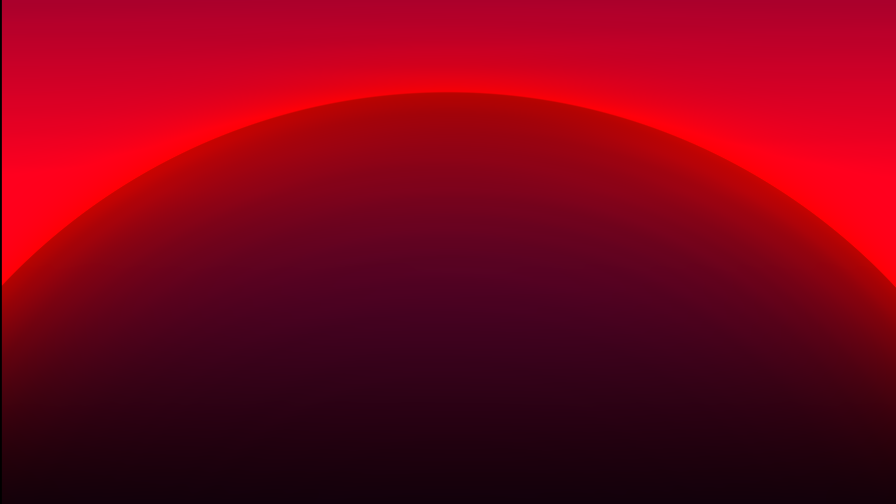
A WebGL 2 fragment shader for this background:

```glsl
#version 300 es
precision highp float;

#define RADIUS 1.214
#define CENTER_Y -0.397
#define SKY_TOP vec3(0.665, 0.0, 0.172)
#define SKY_LOW vec3(1.0, 0.0, 0.125)
#define BODY_LOW vec3(0.07, 0.003, 0.045)
#define BODY_HIGH vec3(0.37, 0.012, 0.15)
#define RIM_RED 0.43
#define RIM_DEPTH 0.15
#define HALO_RED 0.14
#define HALO_WIDTH 0.05
#define STREAK_AMOUNT 0.018
#define BORDER_WIDTH 0.0035

uniform vec2 u_resolution;
out vec4 fragColor;

vec2 hashGradient(vec2 cell) {
    vec2 h = vec2(dot(cell, vec2(127.1, 311.7)), dot(cell, vec2(269.5, 183.3)));
    return 2.0 * fract(sin(h) * 43758.5) - 1.0;
}

float gradientNoise(vec2 p) {
    vec2 i = floor(p), f = fract(p);
    vec2 u = f * f * f * (f * (f * 6.0 - 15.0) + 10.0);
    vec2 e = vec2(1.0, 0.0);
    float low = mix(dot(hashGradient(i), f),
                    dot(hashGradient(i + e.xy), f - e.xy), u.x);
    float high = mix(dot(hashGradient(i + e.yx), f - e.yx),
                     dot(hashGradient(i + e.xx), f - e.xx), u.x);
    return mix(low, high, u.y);
}

// Sky brightens downward, with a pure red halo hugging the disc.
vec3 skyColor(vec2 p, float dist) {
    vec3 color = mix(SKY_LOW, SKY_TOP, clamp((p.y - 0.64) / 0.36, 0.0, 1.0));
    float halo = exp(-max(dist, 0.0) / HALO_WIDTH);
    color.r += HALO_RED * halo;
    color.b *= 1.0 - 0.85 * halo;
    return color * (1.0 + STREAK_AMOUNT * gradientNoise(vec2(p.x * 1.5, p.y * 35.0)));
}

// Dark violet body, lit red along its upper rim.
vec3 bodyColor(vec2 p, float depth) {
    vec3 color = mix(BODY_LOW, BODY_HIGH, clamp(p.y / 0.62, 0.0, 1.0));
    color.b = mix(BODY_LOW.b, BODY_HIGH.b, smoothstep(0.0, 0.5, p.y));
    float rim = exp(-max(depth, 0.0) / RIM_DEPTH);
    color.r += RIM_RED * rim * smoothstep(-0.1, 0.45, p.y);
    color.r -= 0.07 * smoothstep(0.68, 0.82, p.y);
    color.b *= 1.0 - rim;
    return color * (1.0 + 2.0 * STREAK_AMOUNT * gradientNoise(vec2(p.x * 2.0, depth * 35.0)));
}

void main() {
    // Height is one unit; x is measured from the middle.
    vec2 p = gl_FragCoord.xy / u_resolution.y;
    float pixel = 1.0 / u_resolution.y;
    float leftDistance = p.x;
    p.x -= 0.5 * u_resolution.x / u_resolution.y;

    float dist = length(p - vec2(0.0, CENTER_Y)) - RADIUS;
    float outside = smoothstep(-pixel, pixel, dist);
    vec3 color = mix(bodyColor(p, -dist), skyColor(p, dist), outside);

    // Thin dark strip on the left side.
    color *= smoothstep(-0.5 * pixel, 0.5 * pixel, leftDistance - BORDER_WIDTH);
    fragColor = vec4(clamp(color, 0.0, 1.0), 1.0);
}
```
